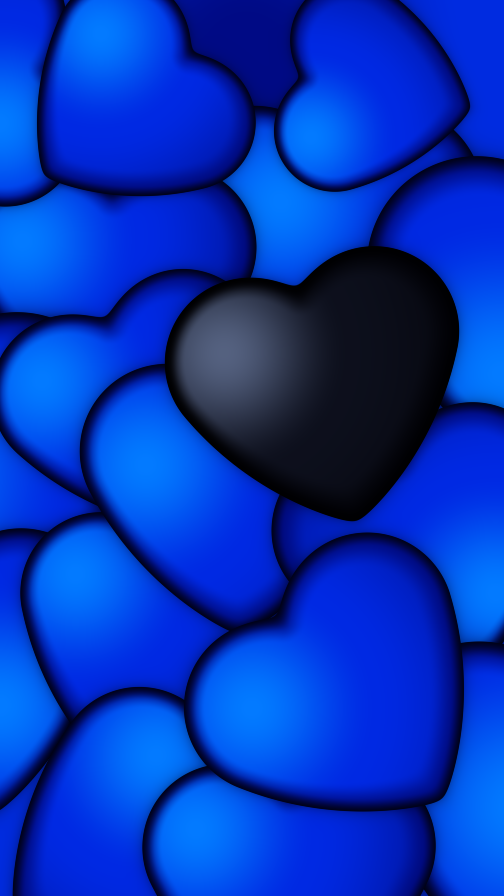
Write a WebGL 2 fragment shader that draws this background.

```glsl
#version 300 es
precision highp float;
// Overlapping glossy blue hearts with one black heart on top.
// Each heart is a distance function of arcs, painted back to front,
// with a dark rim and a soft glow around its own light spot.
uniform vec2 u_resolution;
out vec4 outColor;

float cross2(vec2 a, vec2 b) { return a.x * b.y - a.y * b.x; }

// Heart with its tip at the origin and its notch at (0, 1).
float heartDistance(vec2 p) {
    p.x = sqrt(p.x * p.x + 0.0012); // softens tip and notch
    vec2 lobe = vec2(0.27, 0.77), notch = vec2(0.0, 1.0);
    vec2 inward = vec2(-0.9, 0.436);
    float radius = length(notch - lobe);
    // Side arc: touches the lobe and passes through the tip.
    float reach = (dot(lobe, lobe) - radius * radius) / (2.0 * (radius - dot(lobe, inward)));
    vec2 q = p - lobe;
    if (cross2(notch - lobe, q) < 0.0 && cross2(-inward, q) > 0.0)
        return length(q) - radius;
    float side = length(p - lobe - reach * inward) - radius - reach;
    return max(side, -length(p - notch));
}

// Paints one heart; pose holds tip.xy and notch.xy, tones run light to dark.
vec3 paintHeart(vec3 below, vec2 p, vec4 pose, vec2 glow, mat3 tones) {
    vec2 axis = pose.zw - pose.xy;
    float size = length(axis);
    axis /= size;
    vec2 local = vec2(-cross2(axis, p - pose.xy), dot(axis, p - pose.xy)) / size;
    float d = heartDistance(local);
    float far = length(p - glow) / size;

    vec3 color = mix(tones[0], tones[1], smoothstep(0.0, 0.52, far));
    color = mix(color, tones[2], 0.8 * smoothstep(0.5, 1.25, far));
    // Broad dark-toned rim, then a thin near-black edge.
    color = mix(tones[2], color, smoothstep(0.0, 0.07 + 0.1 * min(far, 1.0), -d));
    color *= mix(0.15, 1.0, smoothstep(-0.01, 0.055, -d));

    // Thin contact shadow, then the heart itself.
    below *= 1.0 - 0.25 * exp(-max(d, 0.0) * 45.0);
    float pixel = 16.0 / u_resolution.y;
    return mix(below, color, smoothstep(0.6, -0.6, d * size / pixel));
}

void main() {
    // Canvas measures 9 by 16 units.
    vec2 p = gl_FragCoord.xy / u_resolution * vec2(9.0, 16.0);
    mat3 blue = mat3(0.01, 0.48, 1.0,  0.0, 0.16, 0.89,  0.0, 0.03, 0.46);
    mat3 black = mat3(0.33, 0.38, 0.50,  0.05, 0.06, 0.11,  0.0, 0.0, 0.015);

    // Backdrop: deep blue at the top centre, brighter at the sides.
    vec3 color = mix(vec3(0.0, 0.04, 0.52), vec3(0.0, 0.17, 0.88),
                     smoothstep(0.6, 4.0, length(p - vec2(4.4, 15.0))));

    vec4 backPose[8] = vec4[8](
        vec4(5.77, 8.96, 5.77, 13.54), vec4(2.1, 8.4, 2.0, 12.5),
        vec4(-2.9, 14.3, 0.83, 14.75), vec4(0.94, 4.15, -1.56, 8.94),
        vec4(10.1, 7.04, 9.96, 12.56), vec4(-0.1, 1.4, -1.0, 5.75),
        vec4(0.75, 12.83, 3.37, 15.02), vec4(8.45, 14.06, 5.43, 14.6));
    vec2 backGlow[8] = vec2[8](
        vec2(5.0, 12.4), vec2(0.4, 11.7), vec2(0.0, 13.8), vec2(-1.5, 7.6),
        vec2(8.95, 9.3), vec2(0.0, 3.4), vec2(1.8, 15.4), vec2(5.55, 13.55));
    for (int i = 0; i < 8; i++)
        color = paintHeart(color, p, backPose[i], backGlow[i], blue);

    vec4 frontPose[8] = vec4[8](
        vec4(3.44, 6.5, 1.92, 10.22), vec4(2.1, 2.1, 3.1, 6.05),
        vec4(4.3, 4.6, 4.13, 9.0),    vec4(8.54, 3.92, 7.04, 7.83),
        vec4(9.58, -1.92, 10.2, 3.67), vec4(0.2, -0.3, 3.88, 1.72),
        vec4(5.2, -2.35, 5.15, 1.85), vec4(7.95, 1.68, 5.02, 4.9));
    vec2 frontGlow[8] = vec2[8](
        vec2(0.75, 9.2), vec2(1.35, 5.75), vec2(2.6, 7.7), vec2(8.85, 5.4),
        vec2(9.3, 1.6), vec2(2.8, 2.5), vec2(3.5, 1.2), vec2(4.5, 3.35));
    for (int i = 0; i < 8; i++)
        color = paintHeart(color, p, frontPose[i], frontGlow[i], blue);

    color = paintHeart(color, p, vec4(6.38, 6.62, 5.33, 10.76), vec2(4.0, 9.7), black);
    outColor = vec4(color, 1.0);
}
```
